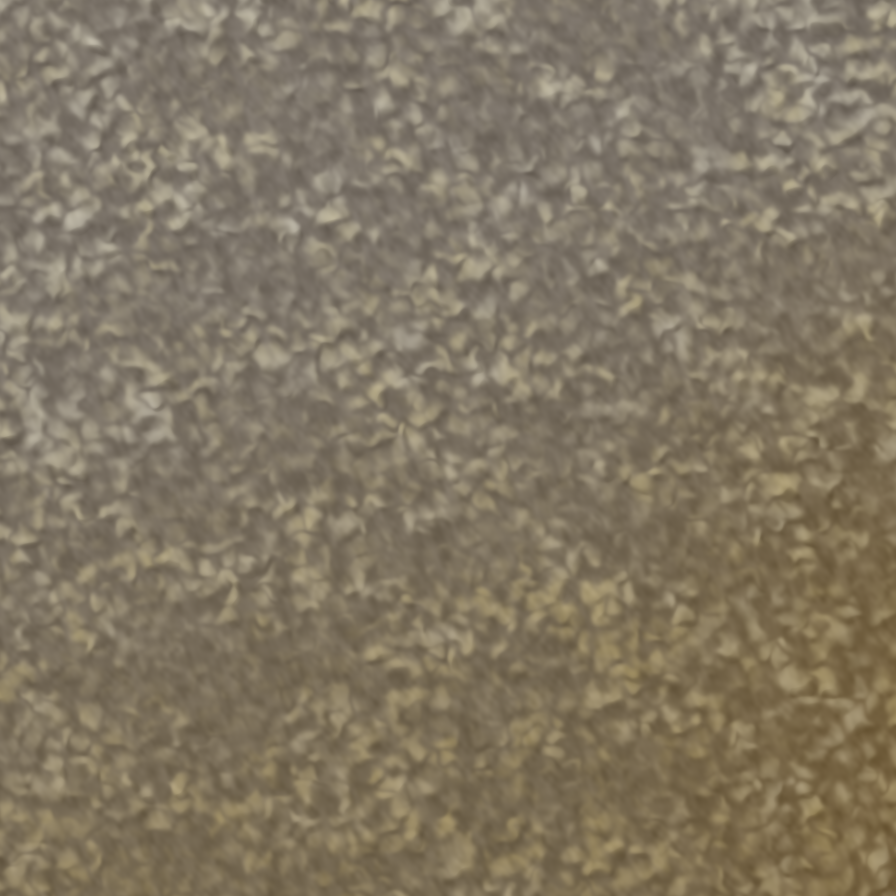
Reproduce this texture procedurally as a Shadertoy shader.

```glsl
// Soft pale flecks scattered in loose rows over a grey to ochre ground.

const vec3 GREY_GROUND = vec3(0.462, 0.430, 0.392);
const vec3 BROWN_GROUND = vec3(0.445, 0.394, 0.305);
const vec3 OCHRE_CORNER = vec3(0.450, 0.365, 0.220);
const vec3 CREAM_FLECK = vec3(0.735, 0.705, 0.610);
const vec3 SAND_FLECK = vec3(0.680, 0.615, 0.455);

const float FLECK_CELLS = 50.0;

vec2 hash22(vec2 p) {
    vec3 q = fract(vec3(p.xyx) * vec3(0.1031, 0.1030, 0.0973));
    q += dot(q, q.yzx + 33.33);
    return fract((q.xx + q.yz) * q.zy);
}

float valueNoise(vec2 p) {
    vec2 cell = floor(p);
    vec2 f = fract(p);
    f = f * f * (3.0 - 2.0 * f);
    float low = mix(hash22(cell).x, hash22(cell + vec2(1, 0)).x, f.x);
    float high = mix(hash22(cell + vec2(0, 1)).x, hash22(cell + vec2(1, 1)).x, f.x);
    return mix(low, high, f.y);
}

// Squared distance to an ellipse centre, scaled by its radii
float ellipse(vec2 p, vec2 radii, float angle) {
    float c = cos(angle), s = sin(angle);
    vec2 q = vec2(c * p.x + s * p.y, c * p.y - s * p.x) / radii;
    return dot(q, q);
}

// Height of overlapping soft flecks, gathered into short slanted rows
float fleckHeight(vec2 uv, float cells) {
    vec2 p = uv * cells;
    vec2 home = floor(p);
    float height = 0.0;
    for (int y = -1; y <= 1; y++) {
        for (int x = -1; x <= 1; x++) {
            vec2 cell = home + vec2(x, y);
            vec2 jitter = hash22(cell + 17.0);
            vec2 traits = hash22(cell + 231.0);
            float row = valueNoise(vec2(cell.x * 0.23, cell.y * 0.46 + cell.x * 0.07) + 61.0);
            float strength = 0.22 + 1.75 * traits.x * smoothstep(0.15, 0.85, row);
            vec2 radii = vec2(0.46, 0.31) * mix(0.75, 1.2, traits.y);
            float angle = (jitter.x + jitter.y - 1.0) * 2.2 - 0.35;
            height += strength * exp(-ellipse(p - cell - jitter, radii, angle));
        }
    }
    return height;
}

// Fine mottling centred on zero
float grain(vec2 uv) {
    vec2 slanted = vec2(uv.x + 0.3 * uv.y, uv.y);
    float coarse = valueNoise(slanted * vec2(85.0, 65.0) + 7.0);
    float fine = valueNoise(slanted * vec2(165.0, 130.0) + 91.0);
    return 0.6 * coarse + 0.4 * fine - 0.5;
}

void mainImage(out vec4 fragColor, in vec2 fragCoord) {
    vec2 uv = fragCoord / iResolution.xy;

    // Small bends make the fleck outlines uneven
    vec2 bend = vec2(valueNoise(uv * 75.0 + 5.0), valueNoise(uv * 75.0 + 43.0)) - 0.5;
    vec2 bent = uv + 0.010 * bend;

    // Warmth grows downward and towards the lower right corner
    float warmth = smoothstep(0.15, 1.0, 1.0 - uv.y + 0.3 * (uv.x - 0.5));
    float corner = 1.0 - smoothstep(0.0, 0.65, length((uv - vec2(1.05, 0.1)) * vec2(1.3, 0.8)));
    vec3 ground = mix(GREY_GROUND, BROWN_GROUND, warmth);
    ground = mix(ground, OCHRE_CORNER, 0.8 * corner);
    vec3 fleck = mix(CREAM_FLECK, SAND_FLECK, max(warmth, corner));

    // Flecks with a faint shadow on their lower right side
    float height = fleckHeight(bent, FLECK_CELLS);
    float upperLeft = fleckHeight(bent + vec2(-0.006, 0.009), FLECK_CELLS);
    float shadow = clamp(upperLeft - height, 0.0, 1.0);
    float cover = 1.0 - exp(-1.15 * height);

    // Slow colour drift between cool and yellow flecks
    float drift = valueNoise(uv * 24.0 + 19.0) - 0.5;
    fleck += vec3(0.02, 0.0, -0.08) * drift;

    vec3 color = mix(ground, fleck, cover * mix(1.0, 0.88, warmth));
    color -= 0.045 * shadow * (1.0 - 0.5 * warmth);
    color += 0.11 * grain(uv);
    fragColor = vec4(color, 1.0);
}
```
